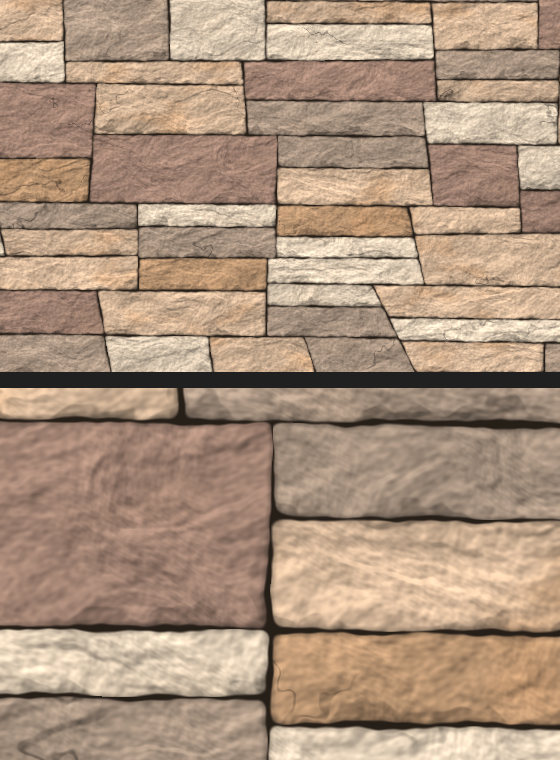
Top: the whole. Bottom: its middle third, enlarged.
This texture is drawn by a WebGL 1 fragment shader. Its source:

```glsl
precision highp float;
// A dry-stacked ledge stone wall: long rough blocks with thin dark joints.
// Blocks come from a grid whose joints alternate in running through, some
// split again; layered gradient noise gives chiselled relief and mineral tint.
uniform vec2 u_resolution;

const vec2 BLOCK = vec2(0.41, 0.133);
const vec2 LIGHT = vec2(-0.5, 0.86);
const vec3 JOINT = vec3(0.15, 0.12, 0.095);
const vec3 CREAM = vec3(0.85, 0.78, 0.69);
const vec3 PEACH = vec3(0.80, 0.685, 0.575);
const vec3 OCHRE = vec3(0.72, 0.575, 0.44);
const vec3 GREY = vec3(0.645, 0.565, 0.495);
const vec3 MAUVE = vec3(0.60, 0.485, 0.425);
const vec3 RUST = vec3(0.74, 0.56, 0.40);

vec3 hash3(vec2 p) {
  vec3 h = fract(p.xyx * vec3(0.1031, 0.1030, 0.0973));
  h += dot(h, h.yxz + 33.33);
  return fract((h.xxy + h.yzz) * h.zyx);
}

float corner(vec2 cell, vec2 offset, vec2 f) {
  float angle = 6.2832 * hash3(cell + offset).x;
  return dot(vec2(cos(angle), sin(angle)), f - offset);
}

float gradientNoise(vec2 p) {
  vec2 i = floor(p), f = p - i;
  vec2 w = f * f * f * (f * (f * 6.0 - 15.0) + 10.0);
  float low = mix(corner(i, vec2(0, 0), f), corner(i, vec2(1, 0), f), w.x);
  float high = mix(corner(i, vec2(0, 1), f), corner(i, vec2(1, 1), f), w.x);
  return mix(low, high, w.y);
}

// Flat steps with steep risers, as left by broken layers.
float terrace(float h) { return floor(h) + smoothstep(0.7, 1.0, fract(h)); }

// Height of the split face: broken ledges plus finer and finer grain.
float relief(vec2 p) {
  float warp = gradientNoise(p * 9.0);
  float fray = gradientNoise(p * 47.0);
  float height = 0.11 * terrace(2.6 * gradientNoise(p * vec2(6.0, 14.0) + 0.6 * warp) + 0.3 * fray);
  float amp = 0.34;
  vec2 q = p * vec2(12.0, 17.0) + 0.5 * warp;
  for (int k = 0; k < 5; k++) {
    height += amp * gradientNoise(q);
    q = mat2(1.7, 1.0, -1.0, 1.7) * q + 7.3;
    amp *= 0.54;
  }
  return height;
}

// Position of the joint that runs through lattice vertex v, slightly leaning.
float uprightJoint(vec2 v, vec2 q) {
  vec3 h = hash3(v) - 0.5;
  return v.x + 0.62 * h.x + 1.3 * h.z * h.z * h.z * (q.y - v.y);
}

float levelJoint(vec2 v, vec2 q) {
  vec3 h = hash3(v) - 0.5;
  return v.y + 0.62 * h.y + 0.09 * h.z * (q.x - v.x);
}

// Distances from q to the left, right, bottom and top joints of a cell.
vec4 blockSides(vec2 c, vec2 q) {
  vec2 r = c + vec2(1, 0), u = c + vec2(0, 1), o = c + 1.0;
  bool even = mod(c.x + c.y, 2.0) < 0.5;
  float left = uprightJoint(even ? c : u, q), right = uprightJoint(even ? o : r, q);
  float bottom = levelJoint(even ? r : c, q), top = levelJoint(even ? u : o, q);
  return vec4(q.x - left, right - q.x, q.y - bottom, top - q.y) * BLOCK.xxyy;
}

float nearest(vec4 s) { return min(min(s.x, s.y), min(s.z, s.w)); }

float softMin(float a, float b, float k) {
  float h = max(k - abs(a - b), 0.0) / k;
  return min(a, b) - 0.25 * h * h * k;
}

vec3 stoneColour(float t) {
  vec3 c = mix(CREAM, PEACH, step(0.23, t));
  c = mix(c, OCHRE, step(0.53, t));
  c = mix(c, GREY, step(0.69, t));
  return mix(c, MAUVE, step(0.84, t));
}

void main() {
  vec2 p = gl_FragCoord.xy / u_resolution.y;
  float pixel = 1.0 / u_resolution.y;
  vec2 q = p / BLOCK + vec2(20.3, 30.4);

  // Find the block holding this point.
  vec2 home = floor(q), id = home;
  vec4 sides = vec4(-1.0);
  for (int j = -1; j <= 1; j++) {
    for (int i = -1; i <= 1; i++) {
      vec2 cell = home + vec2(i, j);
      vec4 s = blockSides(cell, q);
      if (nearest(s) > nearest(sides)) { sides = s; id = cell; }
    }
  }

  // Split tall blocks into two courses and long ones into two stones.
  vec4 middle = blockSides(id, id + 0.5);
  vec3 chance = hash3(id + 71.0);
  vec2 size = sides.xz + sides.yw;
  vec2 cut = sides.xz - size * (0.38 + 0.24 * chance.yz);
  float part = 0.0;
  if (middle.z + middle.w > 0.14 && chance.x < 0.7) {
    part = step(0.0, cut.y);
    if (cut.y > 0.0) sides.z = cut.y; else sides.w = -cut.y;
  } else if (middle.x + middle.y > 0.52) {
    part = step(0.0, cut.x);
    if (cut.x > 0.0) sides.x = cut.x; else sides.y = -cut.x;
  }
  vec3 rnd = hash3(id + part * 37.0 + 5.0);
  vec2 face = p + rnd.xy * 17.0 + 3.0;

  // Ragged outline with nearly square corners.
  float ragged = gradientNoise(face * 15.0);
  float chips = gradientNoise(face * 55.0);
  float edge = softMin(softMin(sides.x, sides.y, 0.01), softMin(sides.z, sides.w, 0.01), 0.009);
  edge += 0.0045 * ragged + 0.0025 * chips - 0.0016;

  // Mineral tint: base colour, cloudy tone, rust stains on warm stones.
  float tone = fract(dot(id, vec2(0.381, 0.235)) + part * 0.37 + 0.16 * rnd.z);
  vec3 colour = stoneColour(tone) * (0.96 + 0.09 * rnd.x);
  float cloud = gradientNoise(face * vec2(5.0, 10.0)) + 0.5 * gradientNoise(face * vec2(14.0, 31.0));
  float warm = step(0.23, tone) * step(tone, 0.69);
  colour = mix(colour, RUST, smoothstep(0.05, 0.6, cloud) * (0.05 + 0.4 * warm));
  colour *= 1.0 + 0.11 * gradientNoise(face * vec2(7.0, 19.0) + 9.0);

  // Relief lit from the upper left, with chiselled rims.
  float slope = relief(face) - relief(face + LIGHT * 0.004);
  float rough = 0.035 * ragged + 0.018 * chips;
  float light = 1.01 + 2.3 * clamp(slope, -0.12, 0.07);
  light += 0.06 * (1.0 - smoothstep(0.0, 0.010, sides.w + rough));
  light -= 0.17 * (1.0 - smoothstep(0.005, 0.011, sides.z + rough));
  light -= 0.11 * (1.0 - smoothstep(0.002, 0.008, sides.y + rough));
  light += 0.12 * gradientNoise(face * 130.0) + 0.08 * gradientNoise(face * 63.0 + 5.0);

  // Occasional hairline cracks along the bedding.
  float vein = abs(gradientNoise(face * vec2(3.0, 8.0) + 0.12 * chips + 0.4 * ragged));
  float broken = smoothstep(0.05, 0.25, gradientNoise(face * 5.0 + 40.0)) * step(0.4, rnd.y);
  light -= 0.25 * broken * (1.0 - smoothstep(0.005, 0.03, vein));

  // Contact shade, then the open joint.
  light *= 0.78 + 0.22 * smoothstep(0.0, 0.006, edge);
  float stone = smoothstep(-pixel, max(pixel, 0.0018), edge);
  gl_FragColor = vec4(mix(JOINT, colour * light, stone), 1.0);
}
```
